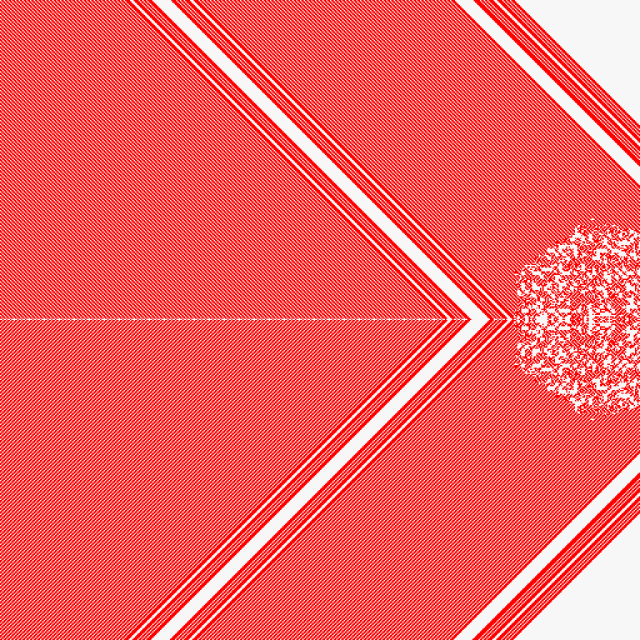
This pattern is drawn by a WebGL 1 fragment shader. Its source:

```glsl
precision highp float;
// Red and white cell pattern: fine diagonal stripes folded about a level axis
// into chevrons, broken by plain bands, with a mirrored noisy patch at right.
// Every cell is coloured from its fold distance; samples smooth the cell edges.
uniform vec2 u_resolution;

const vec3 RED = vec3(1.0, 0.0, 0.0);
const vec3 PALE = vec3(0.97);
const float CELLS = 512.0;        // cells across the canvas
const float AXIS_ROW = 256.0;     // row of the mirror axis
const float STRIPE_PERIOD = 3.0;  // one pale cell, two red
const float BAND_HALF = 7.5;
const float BAND_GUARD = 10.5;    // solid red rim beside a band
const float LINE_HALF = 1.0;
const float LINE_GUARD = 3.0;
const float FIRST_BAND = 384.0;
const float SECOND_BAND = 626.0;
const float LINE_GAP = 24.0;      // band centre to thin line
const float FRONT = 666.0;        // all pale beyond this chevron
const float ARROW_PERIOD = 12.0;
const float ARROW_PHASE = 179.0;
const vec2 PATCH_CORNER = vec2(411.0, 37.0);
const vec2 PATCH_PEAK = vec2(470.0, 78.0);
const float PATCH_FALL = 0.16;
const float PATCH_BLOCK = 3.0;
const float PATCH_ROUGHNESS = 6.0;
const int SAMPLES = 3;            // per pixel side

float hash(vec2 p) {
  return fract(sin(dot(p, vec2(127.1, 311.7))) * 43758.5453);
}

// Replaces tone near a chevron by a pale core with a red rim.
float addBand(float tone, float dist, float halfWidth, float guard) {
  dist = abs(dist);
  return dist <= halfWidth ? 1.0 : (dist <= guard ? 0.0 : tone);
}

// Stripes and bands, by distance k along the fold.
float chevrons(float k) {
  float tone = mod(k, STRIPE_PERIOD) < 0.5 ? 1.0 : 0.0;
  tone = addBand(tone, k - FIRST_BAND, BAND_HALF, BAND_GUARD);
  tone = addBand(tone, abs(k - FIRST_BAND) - LINE_GAP, LINE_HALF, LINE_GUARD);
  tone = addBand(tone, k - SECOND_BAND, BAND_HALF, BAND_GUARD);
  tone = addBand(tone, k - SECOND_BAND - LINE_GAP - 1.0, LINE_HALF, LINE_GUARD);
  if (k > FRONT - 3.0) tone = 0.0;
  return k > FRONT ? 1.0 : tone;
}

// Small arrowheads joined by dashes along the axis.
float axisMarks(float tone, vec2 p) {
  float x = mod(p.x - ARROW_PHASE + 0.5 * ARROW_PERIOD, ARROW_PERIOD) - 0.5 * ARROW_PERIOD;
  if (p.y < 0.5) tone = mod(p.x, STRIPE_PERIOD) < 1.5 ? 1.0 : 0.0;
  return abs(x) + p.y < 1.5 ? 1.0 : tone;
}

// Rough many-sided outline of the noisy patch.
bool insidePatch(vec2 p) {
  float rough = (hash(floor(p / 4.0)) - 0.5) * PATCH_ROUGHNESS;
  float slope = (PATCH_PEAK.y - PATCH_CORNER.y) / (PATCH_PEAK.x - PATCH_CORNER.x);
  float rise = PATCH_CORNER.y + slope * (p.x - PATCH_CORNER.x);
  float fall = PATCH_PEAK.y - PATCH_FALL * (p.x - PATCH_PEAK.x);
  return p.x + rough > PATCH_CORNER.x + 2.0 && p.y < min(rise, fall) + rough;
}

// Blocks of pale, of either diagonal, or of loose cells.
float patchTone(vec2 p) {
  float kind = hash(floor(p / PATCH_BLOCK) + 17.0);
  if (kind < 0.18) return 1.0;
  if (kind < 0.42) return mod(p.x + p.y, STRIPE_PERIOD) < 0.5 ? 1.0 : 0.0;
  if (kind < 0.66) return mod(p.x - p.y, STRIPE_PERIOD) < 0.5 ? 1.0 : 0.0;
  return step(0.5, hash(p));
}

float cellTone(vec2 cell) {
  vec2 folded = vec2(cell.x, abs(cell.y - AXIS_ROW));
  if (insidePatch(folded)) return patchTone(folded);
  float k = folded.x + folded.y;
  float tone = chevrons(k);
  bool onBand = abs(k - FIRST_BAND) <= BAND_GUARD;
  return onBand ? tone : axisMarks(tone, folded);
}

void main() {
  float tone = 0.0;
  vec2 pixel = gl_FragCoord.xy - 0.5;
  for (int i = 0; i < SAMPLES; i++) {
    for (int j = 0; j < SAMPLES; j++) {
      vec2 offset = (vec2(float(i), float(j)) + 0.5) / float(SAMPLES);
      tone += cellTone(floor((pixel + offset) / u_resolution * CELLS));
    }
  }
  tone /= float(SAMPLES * SAMPLES);
  gl_FragColor = vec4(mix(RED, PALE, tone), 1.0);
}
```
